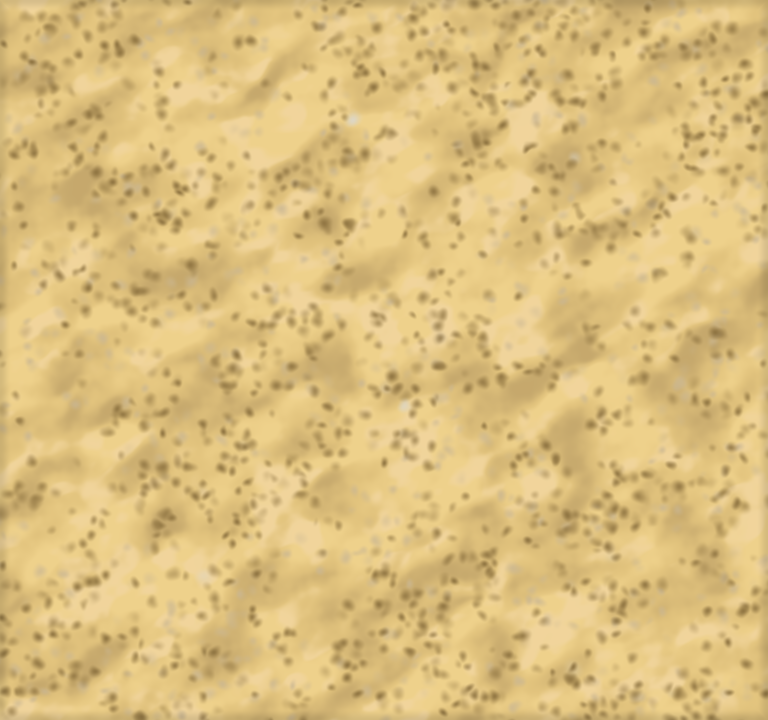
Reproduce this texture procedurally as a Shadertoy shader.

```glsl
const vec3 SHADE = vec3(0.775, 0.660, 0.425);
const vec3 SAND = vec3(0.885, 0.765, 0.490);
const vec3 CREST = vec3(0.935, 0.820, 0.545);
const vec3 PALE_SAND = vec3(0.945, 0.835, 0.620);
const vec3 DARK_GRAIN = vec3(0.540, 0.435, 0.240);
const vec3 GREY_CHIP = vec3(0.790, 0.715, 0.575);
const vec3 BLUE_CHIP = vec3(0.850, 0.850, 0.840);

float hash(vec2 p) {
    vec3 q = fract(p.xyx * vec3(0.1031, 0.1030, 0.0973));
    q += dot(q, q.yzx + 33.33);
    return fract((q.x + q.y) * q.z);
}

float noise(vec2 p) {
    vec2 cell = floor(p);
    vec2 f = p - cell;
    f = f * f * f * (f * (f * 6.0 - 15.0) + 10.0);
    float low = mix(hash(cell), hash(cell + vec2(1, 0)), f.x);
    float high = mix(hash(cell + vec2(0, 1)), hash(cell + vec2(1, 1)), f.x);
    return mix(low, high, f.y);
}

float fbm(vec2 p, int octaves) {
    float sum = 0.0, weight = 0.5, total = 0.0;
    for (int i = 0; i < octaves; i++) {
        sum += weight * noise(p);
        total += weight;
        weight *= 0.5;
        p = mat2(1.6, 1.2, -1.2, 1.6) * p + 17.3;
    }
    return sum / total;
}

vec2 rotate(vec2 p, float angle) {
    vec2 along = vec2(cos(angle), sin(angle));
    return vec2(dot(p, along), dot(p, vec2(-along.y, along.x)));
}

// Coverage of soft rounded grains that fuse within loose clusters
float grains(vec2 p, float scale, float chance, float clustering, float seed) {
    vec2 g = p * scale + seed;
    g += 0.35 * (vec2(noise(g * 0.9 + 7.0), noise(g * 0.9 + 71.0)) - 0.5);
    vec2 home = floor(g);
    float gap = 1.0;
    for (int y = -1; y <= 1; y++) {
        for (int x = -1; x <= 1; x++) {
            vec2 cell = home + vec2(x, y);
            float cluster = smoothstep(0.25, 0.75, noise(cell * 0.27 + seed));
            float density = chance * mix(1.0, 2.0 * cluster, clustering);
            vec2 jitter = vec2(hash(cell + seed + 11.0), hash(cell + seed + 47.0));
            vec2 offset = rotate(g - cell - mix(vec2(0.1), vec2(0.9), jitter),
                                 6.28 * hash(cell + seed + 29.0));
            offset.y *= mix(1.0, 1.35, hash(cell + seed + 59.0));
            float radius = mix(0.62, 0.98, hash(cell + seed + 83.0));
            float strength = mix(0.20, 1.0, hash(cell + seed + 131.0));
            float blob = 1.0 - smoothstep(0.0, 1.0, length(offset) / radius);
            gap *= 1.0 - blob * strength * step(hash(cell + seed), density);
        }
    }
    return 1.0 - gap;
}

// Relief of short slanted ripples
float ripples(vec2 p, float angle) {
    vec2 warp = vec2(noise(p * 15.0 + 5.0), noise(p * 15.0 + 61.0)) - 0.5;
    return fbm(rotate(p + 0.025 * warp, angle) * vec2(12.5, 24.0) + 40.0, 2);
}

vec3 sandColour(float height) {
    vec3 colour = mix(SHADE, SAND, smoothstep(0.05, 0.47, height));
    return mix(colour, CREST, smoothstep(0.40, 0.72, height));
}

void mainImage(out vec4 fragColor, in vec2 fragCoord) {
    vec2 p = fragCoord / iResolution.y;
    vec2 size = iResolution.xy / iResolution.y;

    // Rippled ground with a fine mottle
    float height = ripples(p, 0.52);
    height += 0.20 * (fbm(p * 48.0 + 9.0, 2) - 0.5);
    vec3 colour = sandColour(height);

    // Pale uneven patches on the raised ground
    float pale = smoothstep(0.48, 0.74, fbm(rotate(p, 0.52) * vec2(26.0, 38.0) + 90.0, 2));
    colour = mix(colour, PALE_SAND, 0.85 * pale * smoothstep(0.38, 0.62, height));

    // Grey chips and a few bluish ones
    colour = mix(colour, GREY_CHIP, 0.75 * grains(p, 70.0, 0.10, 0.9, 320.0));
    colour = mix(colour, BLUE_CHIP, 0.90 * grains(p, 52.0, 0.002, 0.0, 430.0));

    // Dark grains, sparser on the crests
    float dark = grains(p, 72.0, 0.23, 0.8, 540.0);
    dark *= mix(1.0, 0.75, smoothstep(0.45, 0.75, height));
    colour = mix(colour, DARK_GRAIN, 0.90 * dark);

    // Soft dim rim
    vec2 inset = min(p, size - p);
    float rim = 1.0 - smoothstep(0.0, 0.016, min(inset.x, inset.y));
    colour *= 1.0 - 0.11 * rim;

    fragColor = vec4(colour, 1.0);
}
```
